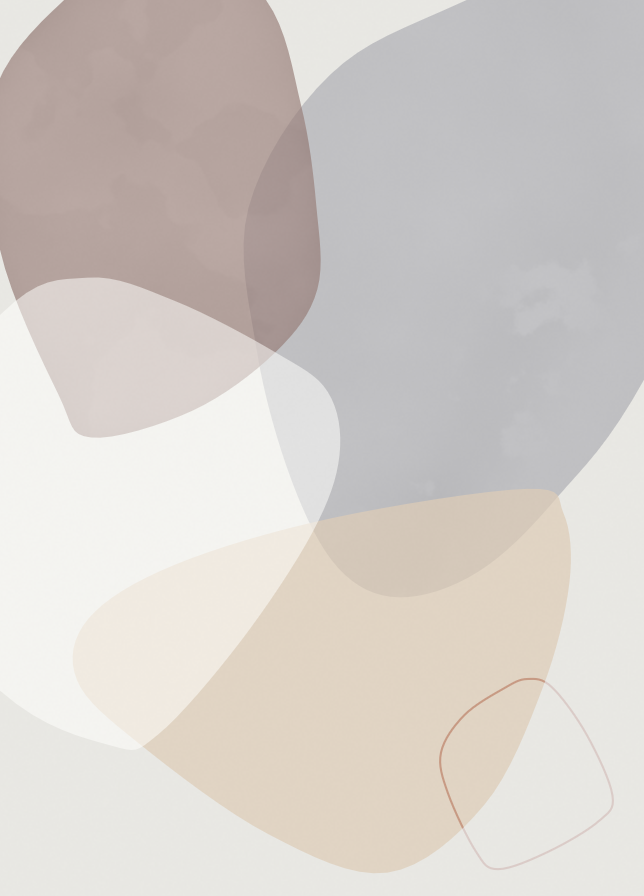
Write a WebGL 2 fragment shader that draws this background.

```glsl
#version 300 es
precision highp float;
// Abstract background: overlapping translucent rounded blobs with watercolour grain and one thin outline.
uniform vec2 u_resolution;
out vec4 outColor;

const float GRID = 768.0;   // layout units per canvas height, counted from the top left
const int KNOTS = 12;
const int STEPS = 8;

const vec3 PAPER = vec3(0.910, 0.907, 0.890);
const vec3 GREY = vec3(0.750, 0.750, 0.760);
const vec3 MAUVE = vec3(0.607, 0.503, 0.481);
const vec3 SAND = vec3(0.868, 0.800, 0.717);
const vec3 MILK = vec3(1.0, 1.0, 0.99);
const vec3 PALE_LINE = vec3(0.85, 0.785, 0.77);
const vec3 COPPER_LINE = vec3(0.77, 0.58, 0.49);

float hash(vec2 p) {
  vec3 q = fract(p.xyx * 0.1031);
  q += dot(q, q.yzx + 33.33);
  return fract((q.x + q.y) * q.z);
}

float noise(vec2 p) {
  vec2 i = floor(p), f = fract(p);
  f = f * f * (3.0 - 2.0 * f);
  vec2 e = vec2(0, 1);
  return mix(mix(hash(i), hash(i + e.yx), f.x),
             mix(hash(i + e.xy), hash(i + e.yy), f.x), f.y);
}

// Fractal noise, centred on zero
float fbm(vec2 p) {
  float sum = 0.0, amp = 0.5;
  for (int i = 0; i < 5; i++) {
    sum += amp * (noise(p) - 0.5);
    p = mat2(1.6, 1.2, -1.2, 1.6) * p + 17.0;
    amp *= 0.5;
  }
  return sum;
}

// Catmull-Rom curve between b and c
vec2 spline(vec2 a, vec2 b, vec2 c, vec2 d, float t) {
  return b + 0.5 * t * (c - a + t * (2.0 * a - 5.0 * b + 4.0 * c - d
         + t * (3.0 * (b - c) + d - a)));
}

// Signed distance to a closed smooth curve through the knots
float blob(vec2 p, vec2 k[KNOTS]) {
  float dist2 = 1e9, side = 1.0;
  vec2 a = k[0];
  for (int i = 0; i < KNOTS; i++) {
    vec2 k0 = k[(i + KNOTS - 1) % KNOTS], k1 = k[i];
    vec2 k2 = k[(i + 1) % KNOTS], k3 = k[(i + 2) % KNOTS];
    for (int j = 1; j <= STEPS; j++) {
      vec2 b = spline(k0, k1, k2, k3, float(j) / float(STEPS));
      vec2 e = b - a, w = p - a;
      vec2 r = w - e * clamp(dot(w, e) / dot(e, e), 0.0, 1.0);
      dist2 = min(dist2, dot(r, r));
      if ((a.y > p.y) != (b.y > p.y) && w.x < e.x * w.y / e.y) side = -side;
      a = b;
    }
  }
  return side * sqrt(dist2);
}

float cover(float d, float px) {
  return clamp(0.5 - d / px, 0.0, 1.0);
}

void main() {
  float px = GRID / u_resolution.y;
  vec2 p = vec2(gl_FragCoord.x, u_resolution.y - gl_FragCoord.y) * px;

  // Blob outlines
  float grey = blob(p, vec2[KNOTS](vec2(400, 0), vec2(283, 64), vec2(213, 178), vec2(220, 300),
    vec2(250, 412), vec2(290, 487), vec2(342, 512), vec2(410, 490),
    vec2(477, 427), vec2(554, 322), vec2(680, 60), vec2(620, -90)));
  float mauve = blob(p, vec2[KNOTS](vec2(228, 0), vec2(258, 90), vec2(271, 175), vec2(272, 248),
    vec2(236, 302), vec2(165, 352), vec2(78, 375), vec2(50, 338),
    vec2(0, 214), vec2(-7, 86), vec2(55, 0), vec2(150, -60)));
  float sand = blob(p, vec2[KNOTS](vec2(452, 419), vec2(483, 440), vec2(488, 500), vec2(465, 590),
    vec2(415, 690), vec2(332, 748), vec2(230, 715), vec2(120, 638),
    vec2(66, 583), vec2(76, 530), vec2(150, 484), vec2(285, 444)));
  float milk = blob(p, vec2[KNOTS](vec2(75, 238), vec2(150, 258), vec2(236, 302), vec2(281, 336),
    vec2(291, 390), vec2(268, 456), vec2(206, 550), vec2(135, 630),
    vec2(95, 639), vec2(0, 592), vec2(-130, 440), vec2(0, 270)));
  float ring = blob(p, vec2[KNOTS](vec2(452, 582), vec2(473, 589), vec2(503, 630), vec2(525, 682),
    vec2(513, 704), vec2(470, 730), vec2(427, 745), vec2(408, 730),
    vec2(384, 680), vec2(378, 645), vec2(398, 613), vec2(432, 590)));

  // Watercolour wash: soft clouds, plus flecks along a diagonal streak
  float cloud = fbm(p / 95.0);
  float streak = exp(-pow((p.x - 465.0 + 0.56 * (p.y - 265.0)) / 48.0, 2.0))
               * smoothstep(90.0, 260.0, p.y);
  float flecks = smoothstep(0.06, 0.2, fbm(p / 30.0 + 40.0));
  float greyWash = 0.03 * cloud + streak * (0.025 * flecks - 0.018);
  float stain = smoothstep(0.0, 0.03, fbm(p / 120.0 + 9.0));
  float mauveWash = 0.06 * cloud + 0.018 * (stain - 0.5) - 0.035 * exp(min(mauve, 0.0) / 14.0);

  // Translucent layers, back to front
  vec3 color = PAPER;
  color = mix(color, GREY + greyWash, cover(grey, px));
  color = mix(color, MAUVE + mauveWash, 0.66 * cover(mauve, px));
  float sandCover = cover(sand, px);
  color = mix(color, SAND, 0.72 * sandCover);
  color = mix(color, MILK, 0.52 * cover(milk, px));

  // Thin line, copper where it crosses the sand blob
  float line = cover(abs(ring) - 0.9, px);
  color = mix(color, mix(PALE_LINE, COPPER_LINE, sandCover), 0.9 * line);

  outColor = vec4(color + 0.006 * (noise(p / 1.5) - 0.5), 1.0);
}
```
